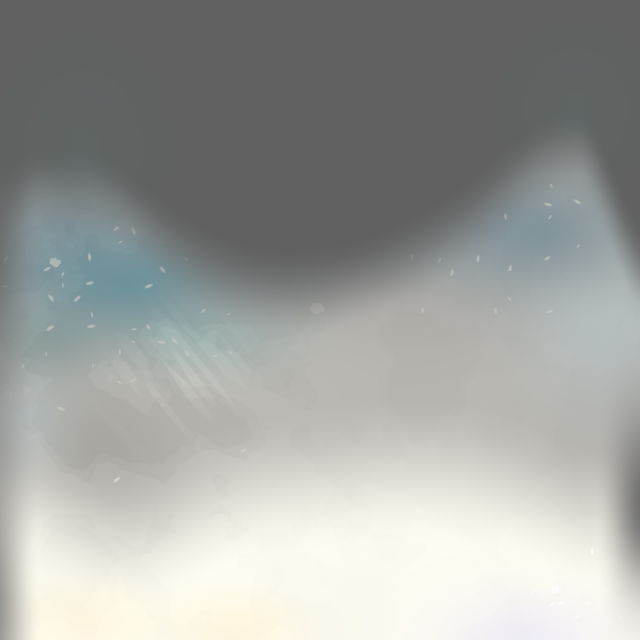
This background is drawn by a WebGL 1 fragment shader. Its source:

```glsl
precision highp float;
// A dark grey veil hangs in a bowl shape over a misty wash of teal, stone and cream.
// The wash is a vertical ramp with soft elliptical tints; noise contours add paper
// stains, and a hashed grid scatters pale flecks before the veil and edges darken it.

uniform vec2 u_resolution;

const vec3 VEIL = vec3(0.38);
const vec3 SHOULDER = vec3(0.37, 0.395, 0.39);
const vec3 CREAM = vec3(0.985, 0.98, 0.94);
const vec3 STONE = vec3(0.715, 0.71, 0.69);
const vec3 MIST = vec3(0.64, 0.655, 0.65);
const vec3 TEAL = vec3(0.43, 0.58, 0.61);
const vec3 SLATE = vec3(0.48, 0.555, 0.59);
const vec3 AQUA = vec3(0.60, 0.68, 0.67);
const vec3 SILVER = vec3(0.71, 0.75, 0.76);
const vec3 ROSE = vec3(0.70, 0.68, 0.66);
const vec3 OLIVE = vec3(0.64, 0.635, 0.61);
const vec3 HONEY = vec3(0.99, 0.95, 0.84);
const vec3 LAVENDER = vec3(0.92, 0.91, 0.97);
const vec3 FLECK = vec3(0.79, 0.79, 0.76);

const float VEIL_SOFTNESS = 0.075;
const float STAIN_STRENGTH = 0.022;
const float FLECK_CELLS = 46.0;
const float FLECK_CHANCE = 0.24;

float hash(vec2 p) {
  vec3 q = fract(vec3(p.xyx) * 0.1031);
  q += dot(q, q.yzx + 33.33);
  return fract((q.x + q.y) * q.z);
}

float noise(vec2 p) {
  vec2 i = floor(p), f = fract(p);
  f = f * f * (3.0 - 2.0 * f);
  return mix(mix(hash(i), hash(i + vec2(1, 0)), f.x),
             mix(hash(i + vec2(0, 1)), hash(i + vec2(1, 1)), f.x), f.y);
}

float fbm(vec2 p) {
  float sum = 0.0, amp = 0.5;
  for (int i = 0; i < 5; i++) {
    sum += amp * noise(p);
    p = mat2(1.6, 1.2, -1.2, 1.6) * p + 7.3;
    amp *= 0.5;
  }
  return sum;
}

float glow(vec2 p, vec2 center, vec2 radius) {
  vec2 d = (p - center) / radius;
  return exp(-dot(d, d));
}

float bell(float x, float center, float width) {
  float d = (x - center) / width;
  return exp(-d * d);
}

// Height of the veil's lower edge: a lopsided bowl between two capped shoulders.
float veilEdge(float x) {
  float d = x - 0.45;
  float bowl = 0.54 + (d < 0.0 ? 2.0 : 1.35) * d * d;
  float cap = mix(0.695, 0.755, step(0.45, x));
  float blend = max(0.06 - abs(bowl - cap), 0.0);
  float edge = min(bowl, cap) - blend * blend / 0.24;
  return edge - 0.19 * smoothstep(0.90, 1.02, x) - 0.03 * (1.0 - smoothstep(0.0, 0.06, x));
}

// Soft colour beneath the veil.
vec3 wash(vec2 p) {
  float y = p.y + 0.08 * bell(p.x, 0.20, 0.13) + 0.045 * bell(p.x, 0.93, 0.10)
          - 0.03 * bell(p.x, 0.65, 0.16);
  vec3 c = mix(CREAM, STONE, smoothstep(0.12, 0.36, y));
  c = mix(c, MIST, smoothstep(0.43, 0.58, p.y));
  c = mix(c, ROSE, 0.6 * glow(p, vec2(0.64, 0.50), vec2(0.13, 0.07)));
  c = mix(c, OLIVE, 0.6 * glow(p, vec2(0.16, 0.30), vec2(0.09, 0.08)));
  c = mix(c, SILVER, 0.6 * glow(p, vec2(0.04, 0.35), vec2(0.06, 0.08)));
  c = mix(c, SILVER, 0.8 * glow(p, vec2(0.95, 0.49), vec2(0.12, 0.11)));
  c = mix(c, AQUA, 0.75 * glow(p, vec2(0.32, 0.47), vec2(0.12, 0.05)));
  c = mix(c, AQUA * 0.9, 0.75 * glow(p, vec2(0.07, 0.47), vec2(0.09, 0.06)));
  c = mix(c, SLATE, 0.85 * glow(p, vec2(0.10, 0.62), vec2(0.11, 0.09)));
  c = mix(c, TEAL, 0.9 * glow(p, vec2(0.20, 0.56), vec2(0.14, 0.075)));
  c = mix(c, SLATE, 0.85 * glow(p, vec2(0.83, 0.64), vec2(0.13, 0.075)));
  c = mix(c, HONEY, 0.7 * glow(p, vec2(0.37, 0.02), vec2(0.10, 0.05)));
  c = mix(c, HONEY, 0.6 * glow(p, vec2(0.13, 0.03), vec2(0.10, 0.06)));
  return mix(c, LAVENDER, 0.7 * glow(p, vec2(0.82, 0.0), vec2(0.13, 0.07)));
}

// Small tilted flecks, one possible per grid cell.
float flecks(vec2 p, float pixel, float density) {
  vec2 cell = floor(p * FLECK_CELLS);
  vec2 jitter = vec2(hash(cell + 3.1), hash(cell + 17.7)) * 0.4 + 0.3;
  vec2 d = (fract(p * FLECK_CELLS) - jitter) / FLECK_CELLS;
  float tilt = 6.2832 * hash(cell + 41.3);
  d = mat2(cos(tilt), -sin(tilt), sin(tilt), cos(tilt)) * d;
  d.x *= 0.4;
  float size = mix(0.0006, 0.0021, hash(cell + 59.9));
  float shape = 1.0 - smoothstep(size - pixel * 0.5, size + pixel, length(d));
  return shape * step(hash(cell), FLECK_CHANCE * density);
}

// Ragged round blot.
float blot(vec2 p, vec2 center, float radius, float pixel) {
  float ragged = radius * (0.65 + 0.7 * noise(p * 190.0));
  return 1.0 - smoothstep(ragged - pixel, ragged + pixel, length(p - center));
}

void main() {
  vec2 p = gl_FragCoord.xy / u_resolution;
  float pixel = 1.0 / min(u_resolution.x, u_resolution.y);
  vec3 color = wash(p);

  // Paper stains with crisp contours, and diagonal scratches on the left.
  float grain = fbm(p * 9.0);
  float stain = smoothstep(0.47, 0.50, grain) + smoothstep(0.57, 0.59, grain) - 0.7;
  float worn = 0.25 + 0.75 * glow(p, vec2(0.20, 0.42), vec2(0.25, 0.27));
  color += STAIN_STRENGTH * worn * stain * vec3(1.0, 0.95, 0.85);
  float scratch = smoothstep(0.66, 0.80, noise(vec2(dot(p, vec2(0.78, 0.63)) * 95.0,
                                                    dot(p, vec2(0.63, -0.78)) * 9.0)));
  color += 0.035 * scratch * glow(p, vec2(0.28, 0.41), vec2(0.10, 0.09));

  // Pale flecks and blots.
  float density = glow(p, vec2(0.16, 0.50), vec2(0.18, 0.14))
                + glow(p, vec2(0.80, 0.63), vec2(0.12, 0.08))
                + glow(p, vec2(0.86, 0.06), vec2(0.09, 0.06));
  vec3 chalk = mix(vec3(1.0), FLECK, smoothstep(0.15, 0.35, p.y));
  color = mix(color, chalk, 0.65 * flecks(p, pixel, density));
  color = mix(color, chalk, 0.45 * blot(p, vec2(0.495, 0.518), 0.009, pixel));
  color = mix(color, chalk, 0.60 * blot(p, vec2(0.086, 0.590), 0.007, pixel));
  color = mix(color, chalk, 0.90 * blot(p, vec2(0.868, 0.079), 0.006, pixel));

  // Shaded sides, then the overhanging veil with faintly tinted shoulders.
  float left = (0.40 + 0.45 * bell(p.y, 0.62, 0.14) + 0.35 * bell(p.y, 0.05, 0.16))
             * (1.0 - smoothstep(-0.02, 0.065, p.x));
  float right = 0.9 * bell(p.y, 0.21, 0.13) * smoothstep(0.93, 1.01, p.x);
  color = mix(color, VEIL, clamp(left + right, 0.0, 1.0));
  float tint = glow(p, vec2(0.13, 0.77), vec2(0.10, 0.13)) + glow(p, vec2(0.90, 0.83), vec2(0.09, 0.10));
  vec3 veil = mix(VEIL, SHOULDER, min(tint, 1.0));
  float cover = smoothstep(-VEIL_SOFTNESS, VEIL_SOFTNESS, p.y - veilEdge(p.x));
  gl_FragColor = vec4(mix(color, veil, cover), 1.0);
}
```
